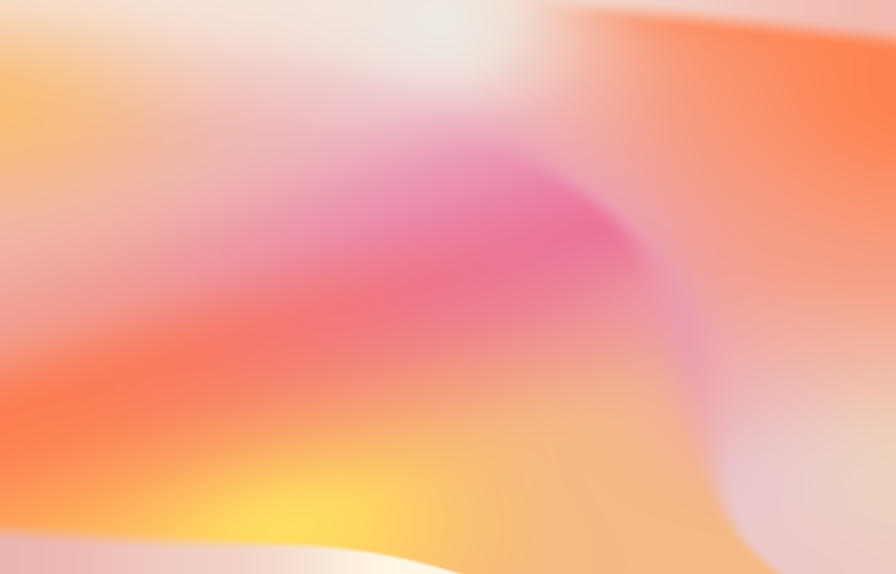
Reproduce this background procedurally as a Shadertoy shader.

```glsl
// Soft abstract gradient: a warm glowing fold curling over a pale peach and pink backdrop.

// Elliptical falloff, 1 at the centre
float glow(vec2 p, vec2 centre, vec2 radius) {
    vec2 q = (p - centre) / radius;
    return exp(-dot(q, q));
}

// Pale haze in the upper left
vec3 haze(vec2 p) {
    vec3 blush = mix(vec3(0.94, 0.71, 0.67), vec3(0.93, 0.72, 0.76), smoothstep(0.0, 0.45, p.x));
    vec3 col = mix(blush, vec3(0.96, 0.89, 0.86), smoothstep(0.74, 1.0, p.y));
    col = mix(col, vec3(0.98, 0.75, 0.46), 0.95 * glow(p, vec2(-0.03, 0.81), vec2(0.20, 0.16)));
    return mix(col, vec3(0.93, 0.92, 0.89), 0.9 * glow(p, vec2(0.50, 0.95), vec2(0.12, 0.13)));
}

// Haze running into salmon, orange and pale rose on the right
vec3 backdrop(vec2 p) {
    vec3 salmon = vec3(0.96, 0.65, 0.56);
    vec3 orange = vec3(1.0, 0.51, 0.30);
    vec3 col = mix(haze(p), salmon, smoothstep(0.50, 0.83, p.x));
    col = mix(col, orange, 0.95 * glow(p, vec2(1.03, 0.84), vec2(0.24, 0.25)));
    vec3 rose = mix(vec3(0.92, 0.80, 0.80), vec3(0.93, 0.83, 0.75), smoothstep(0.85, 1.0, p.x));
    col = mix(col, rose, 1.0 - smoothstep(0.16, 0.55, p.y));
    col = mix(col, vec3(0.93, 0.77, 0.77), 0.6 * glow(p, vec2(0.93, 0.0), vec2(0.2, 0.1)));

    // Light strip along the top right, with an orange sheen under it
    float under = 0.99 - 0.167 * (p.x - 0.58) - p.y;
    float reach = smoothstep(0.56, 0.80, p.x);
    col = mix(col, orange, 0.6 * reach * exp(-max(under, 0.0) / 0.06));
    vec3 strip = mix(vec3(0.95, 0.87, 0.83), vec3(0.95, 0.73, 0.69), smoothstep(0.58, 1.0, p.x));
    return mix(strip, col, mix(1.0, smoothstep(-0.035, 0.012, under), smoothstep(0.52, 0.62, p.x)));
}

// Diagonal ramp: haze, pink, hot core, then yellow below
vec3 fold(vec2 p) {
    float s = p.y - 0.29 - 0.475 * p.x;
    vec3 core = mix(vec3(0.99, 0.49, 0.32), vec3(0.92, 0.45, 0.59), smoothstep(0.0, 0.66, p.x));
    vec3 pink = mix(vec3(0.95, 0.61, 0.55), vec3(0.92, 0.54, 0.68), smoothstep(0.0, 0.50, p.x));
    vec3 warm = mix(vec3(1.0, 0.74, 0.37), vec3(0.96, 0.73, 0.52), smoothstep(0.25, 0.70, p.x));
    warm = mix(warm, vec3(1.0, 0.87, 0.38), glow(p, vec2(0.32, 0.09), vec2(0.16, 0.15)));
    vec3 col = mix(core, warm, smoothstep(0.0, 0.37, -s));
    col = mix(col, pink, smoothstep(-0.02, 0.15, s));
    return mix(col, haze(p), smoothstep(0.09, 0.34, s));
}

void mainImage(out vec4 fragColor, in vec2 fragCoord) {
    vec2 p = fragCoord / iResolution.xy;

    // Distance inside the curling right edge of the fold
    float edge = 0.78 + 0.09 * exp(-p.y / 0.1) - 0.82 * pow(p.y, 4.5);
    float slope = 3.69 * pow(p.y, 3.5);
    float d = (edge - p.x) / sqrt(1.0 + 2.4 * slope * slope);

    // Lilac light on both sides of that edge
    vec3 lilac = vec3(0.925, 0.61, 0.70);
    float low = smoothstep(0.02, 0.45, p.y);
    float outerRim = 0.9 * low * (1.0 - smoothstep(0.62, 0.92, p.y)) * exp(-max(-d, 0.0) / 0.055);
    float innerRim = 0.85 * low * (1.0 - smoothstep(0.45, 0.62, p.y)) * exp(-max(d, 0.0) / 0.07);
    vec3 outside = mix(backdrop(p), lilac, outerRim);
    vec3 inside = mix(fold(p), lilac, innerRim);

    float softness = 0.012 + 0.05 * smoothstep(0.67, 0.85, p.y)
                   + 0.035 * exp(-pow((p.y - 0.36) / 0.17, 2.0));
    vec3 col = mix(outside, inside, smoothstep(-softness, softness, d));

    // Pale wave along the lower left, crisper to the right
    float bend = max(p.x - 0.33, 0.0);
    float above = p.y - (0.091 - 0.11 * p.x - bend * bend);
    vec3 wave = mix(vec3(0.93, 0.71, 0.69), vec3(0.95, 0.83, 0.78), smoothstep(0.0, 0.30, p.x));
    wave = mix(wave, vec3(1.0, 0.97, 0.89), smoothstep(0.25, 0.46, p.x));
    float blur = mix(0.035, 0.005, smoothstep(0.1, 0.46, p.x));
    col = mix(wave, col, smoothstep(-blur, 0.004, above));

    fragColor = vec4(col, 1.0);
}
```
